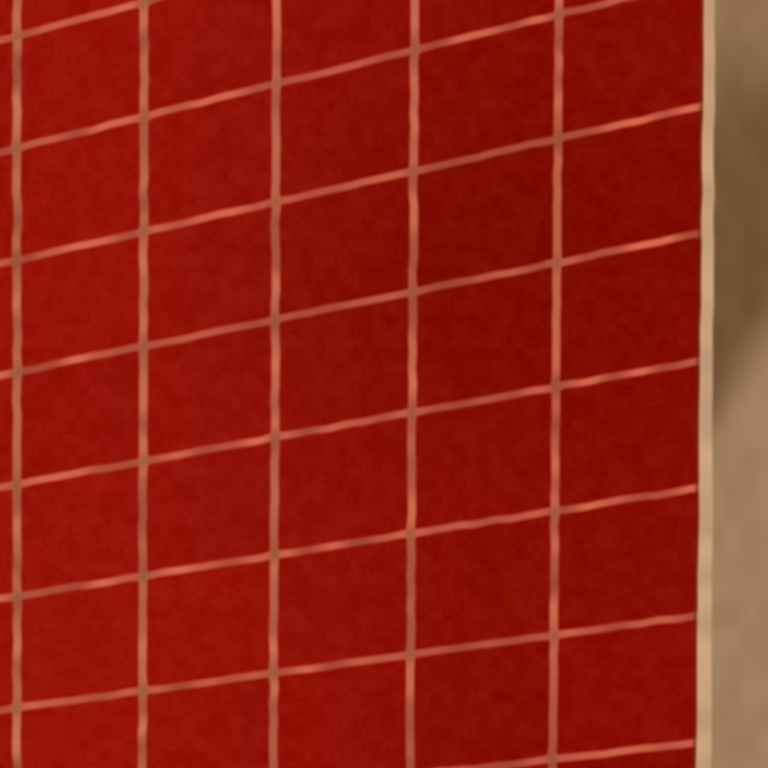
A WebGL 1 fragment shader for this pattern:

```glsl
precision highp float;
// Glossy red wall tiles in perspective, pale worn grout, ending at a beige wall.
uniform vec2 u_resolution;

float hash(vec2 p) {
  vec3 q = fract(vec3(p.xyx) * 0.1031);
  q += dot(q, q.yzx + 33.33);
  return fract((q.x + q.y) * q.z);
}

float noise(vec2 p) {
  vec2 i = floor(p), f = fract(p);
  f = f * f * (3.0 - 2.0 * f);
  return mix(mix(hash(i), hash(i + vec2(1.0, 0.0)), f.x),
             mix(hash(i + vec2(0.0, 1.0)), hash(i + 1.0), f.x), f.y);
}

// Soft-edged stripe; d is the distance from its centre line.
float stripe(float d, float halfWidth, float blur) {
  return 1.0 - smoothstep(halfWidth - blur, halfWidth + blur, abs(d));
}

// Signed distance, in cells, to the nearest grid line.
float toLine(float t) {
  return fract(t + 0.5) - 0.5;
}

vec3 tileColor(vec2 p, vec2 cell) {
  vec3 color = mix(vec3(0.585, 0.075, 0.025), vec3(0.525, 0.05, 0.01), smoothstep(0.1, 0.75, p.x));
  vec2 shade = (p - vec2(0.62, 0.66)) / vec2(0.32, 0.25);
  color *= 1.0 - 0.08 * exp(-dot(shade, shade));
  color *= 0.98 + 0.04 * hash(cell + 20.0);
  return color + 0.03 * (noise(p * 65.0) - 0.5) + 0.02 * (noise(p * 190.0) - 0.5);
}

vec3 wallColor(vec2 p) {
  float diagonal = p.y - 1.6 * (p.x - 0.93);
  float shadow = smoothstep(0.39, 0.53, diagonal) * (1.0 - 0.65 * smoothstep(0.8, 0.99, p.y));
  vec3 color = mix(vec3(0.63, 0.49, 0.37), vec3(0.45, 0.32, 0.21), shadow);
  return color + 0.035 * (noise(p * vec2(45.0, 30.0)) - 0.5);
}

void main() {
  vec2 p = gl_FragCoord.xy / u_resolution;
  float blur = max(0.0035, 0.8 / u_resolution.y);

  // Perspective grid: cells widen to the right, rows slope towards a far point.
  float x = (p.x - 0.0221) / (1.0 + 0.006 * (2.0 * p.y - 1.0));
  float depth = 0.1611 + 0.0204 * x;
  float rowHeight = 0.1458 + 0.02253 * x;
  vec2 grid = vec2(x / depth, (0.6615 - p.y + 0.2253 * x) / rowHeight);
  float columnWidth = depth * depth / 0.1611;
  vec2 wobble = vec2(noise(p * vec2(9.0, 48.0)), noise(p * vec2(42.0, 9.0) + 7.0)) - 0.5;
  vec2 d = vec2(toLine(grid.x) * columnWidth, toLine(grid.y) * rowHeight * 0.98) + 0.0022 * wobble;

  vec3 color = tileColor(p, floor(grid));

  // Grout: streaked along its length, duller at the crossings.
  float upright = stripe(d.x, 0.0058, blur);
  float level = stripe(d.y, 0.005, blur);
  float streakX = noise(vec2(floor(grid.x + 0.5) * 17.0, p.y * 38.0));
  float streakY = noise(vec2(p.x * 30.0, floor(grid.y + 0.5) * 13.0 + 90.0));
  vec3 pink = vec3(0.80, 0.39, 0.29);
  vec3 uprightColor = mix(pink, vec3(0.72, 0.46, 0.33), 0.65 - 0.6 * p.x) * (0.84 + 0.2 * streakX);
  vec3 levelColor = pink * (0.82 + 0.24 * streakY);
  color = mix(color, levelColor, level * (0.8 + 0.2 * streakY));
  color = mix(color, uprightColor, upright * (0.82 + 0.18 * streakX));
  float crossing = exp(-dot(d, d) / 0.00012) * max(upright, level);
  color = mix(color, vec3(0.58, 0.31, 0.20), 0.6 * crossing);

  // Edge strip with a thin shadow on its tile side, then the plain wall.
  float edge = p.x - mix(0.916, 0.9235, p.y) + 0.002 * (noise(vec2(p.y * 28.0, 3.0)) - 0.5);
  float stripHalf = mix(0.011, 0.0085, p.y);
  color = mix(color, wallColor(p), smoothstep(-blur, blur, edge));
  color = mix(color, vec3(0.37, 0.18, 0.09), 0.65 * stripe(edge + stripHalf + 0.001, 0.002, blur));
  vec3 stripColor = vec3(0.79, 0.63, 0.49) * (0.93 + 0.1 * noise(vec2(p.y * 32.0, 51.0)));
  color = mix(color, stripColor, stripe(edge, stripHalf - 0.001, blur));

  gl_FragColor = vec4(color, 1.0);
}
```
